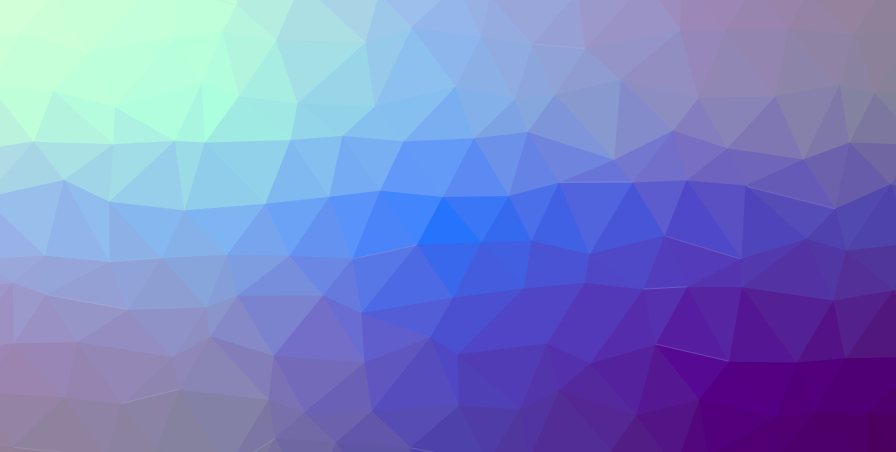
Give the GLSL for this background, as a WebGL 2 fragment shader.

```glsl
#version 300 es
precision highp float;
// Low-poly background: a jittered triangular lattice of flat facets.
// Each facet takes the perceptual average of one palette read across
// and down the canvas, running from mint through blue to deep purple.
uniform vec2 u_resolution;
out vec4 outColor;

const mat3 RGB_TO_XYZ = mat3(0.412, 0.213, 0.019,
                             0.358, 0.715, 0.119,
                             0.180, 0.072, 0.950);
const vec2 CELL = vec2(0.14, 0.114);

vec2 hash2(vec2 p) {
    vec3 q = fract(p.xyx * vec3(0.1031, 0.1030, 0.0973));
    q += dot(q, q.yzx + 33.33);
    return fract((q.xx + q.yz) * q.zy);
}

// Cube-root XYZ, in which linear mixing equals mixing in Lab
vec3 toPerceptual(vec3 rgb) {
    return pow(RGB_TO_XYZ * pow(rgb, vec3(2.2)), vec3(1.0 / 3.0));
}

vec3 toDisplay(vec3 c) {
    vec3 linear = inverse(RGB_TO_XYZ) * (c * c * c);
    return pow(clamp(linear, 0.0, 1.0), vec3(1.0 / 2.2));
}

float ramp(float a, float b, float t) {
    return clamp((t - a) / (b - a), 0.0, 1.0);
}

vec3 palette(float t) {
    vec3 c = toPerceptual(vec3(0.83, 1.0, 0.84));
    c = mix(c, toPerceptual(vec3(0.67, 1.0, 0.87)), ramp(0.0, 0.24, t));
    c = mix(c, toPerceptual(vec3(0.10, 0.47, 1.0)), ramp(0.24, 0.49, t));
    c = mix(c, toPerceptual(vec3(0.34, 0.0, 0.59)), ramp(0.49, 0.78, t));
    return mix(c, toPerceptual(vec3(0.29, 0.0, 0.36)), ramp(0.78, 1.0, t));
}

// Lattice vertex; the jitter calms down around the central facets
vec2 vertex(vec2 id, vec2 anchor) {
    vec2 grid = id + vec2(0.5 * mod(id.y, 2.0), 0.0);
    float calm = mix(0.15, 0.62, smoothstep(0.5, 2.5, length(grid)));
    return anchor + CELL * (grid + calm * (hash2(id + 71.0) - 0.5));
}

// Distance to the left of the edge from a to b
float edgeSide(vec2 p, vec2 a, vec2 b) {
    vec2 dir = normalize(b - a);
    return dir.x * (p.y - a.y) - dir.y * (p.x - a.x);
}

// Adds one facet, weighted by its smoothed coverage
void addFacet(inout vec4 sum, vec2 p, vec2 a, vec2 b, vec2 c, float seed) {
    float pixel = 1.0 / u_resolution.y;
    float firstEdge = edgeSide(p, a, b);
    float inside = min(firstEdge, min(edgeSide(p, b, c), edgeSide(p, c, a)));
    float cover = clamp(0.5 + inside / pixel, 0.0, 1.0);
    if (cover <= 0.0) return;

    vec2 middle = (a + b + c) / 3.0;
    float across = middle.x * u_resolution.y / u_resolution.x;
    vec3 color = toDisplay(0.5 * (palette(across) + palette(1.0 - middle.y)));

    // A few facets show a faint pale seam
    float seam = step(0.95, seed) * (1.0 - smoothstep(0.0, 0.004, abs(firstEdge)));
    color = mix(color, vec3(0.75, 0.75, 0.9), 0.25 * seam);
    sum += vec4(color, 1.0) * cover;
}

void main() {
    vec2 p = gl_FragCoord.xy / u_resolution.y;
    vec2 anchor = vec2(0.494 * u_resolution.x / u_resolution.y, 0.567);
    vec2 base = floor((p - anchor) / CELL);
    vec4 sum = vec4(0.0);

    // Two triangles per lattice cell, split to suit the row offset
    for (int j = -1; j <= 1; j++) {
        for (int i = -1; i <= 1; i++) {
            vec2 id = base + vec2(i, j);
            vec2 a = vertex(id, anchor);
            vec2 b = vertex(id + vec2(1, 0), anchor);
            vec2 c = vertex(id + vec2(0, 1), anchor);
            vec2 d = vertex(id + vec2(1, 1), anchor);
            vec2 seed = hash2(id + 19.0);
            if (mod(id.y, 2.0) < 0.5) {
                addFacet(sum, p, a, b, c, seed.x);
                addFacet(sum, p, d, c, b, seed.y);
            } else {
                addFacet(sum, p, d, c, a, seed.x);
                addFacet(sum, p, a, b, d, seed.y);
            }
        }
    }
    outColor = vec4(sum.rgb / max(sum.a, 0.001), 1.0);
}
```
